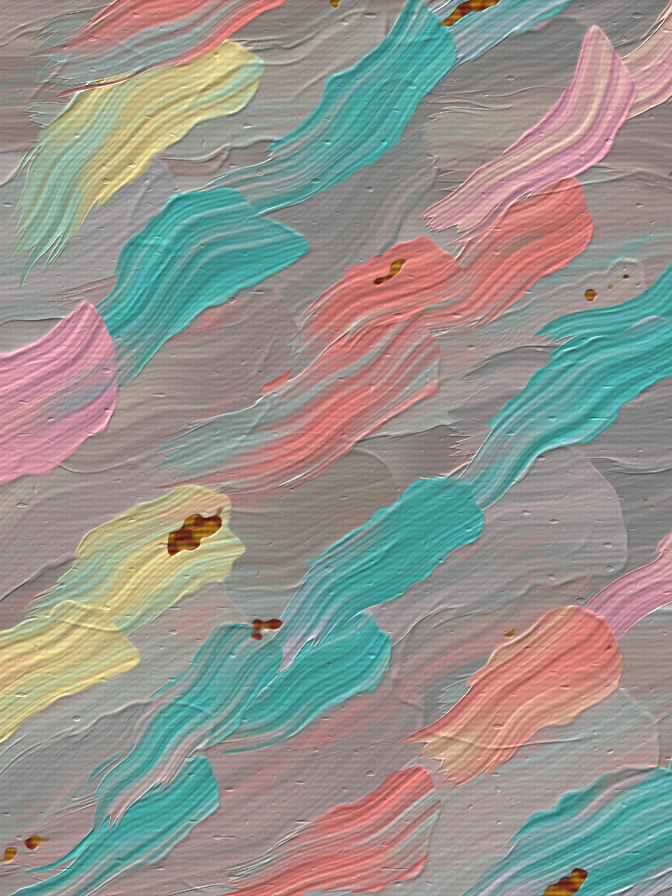
Write a WebGL 1 fragment shader that draws this texture.

```glsl
precision highp float;
// Thick diagonal palette-knife strokes of pastel oil paint on a grey, woven canvas.

uniform vec2 u_resolution;

#define STROKES 50
#define FIRST_ACCENT 26.0
#define EDGE 0.0016
#define BRISTLES 75.0
#define RELIEF 0.62
#define LIGHT_STEP 0.0022
#define WEAVE 105.0

const vec3 GREY = vec3(0.50, 0.46, 0.45);
const vec3 PALE = vec3(0.66, 0.64, 0.63);
const vec3 TEAL = vec3(0.27, 0.64, 0.63);
const vec3 PINK = vec3(0.82, 0.57, 0.65);
const vec3 CORAL = vec3(0.82, 0.47, 0.45);
const vec3 CREAM = vec3(0.82, 0.75, 0.52);
const vec3 OCHRE = vec3(0.60, 0.40, 0.10);
const vec3 RUST = vec3(0.42, 0.16, 0.11);

float hash(float n) {
  return fract(sin(n * 127.1 + 3.7) * 43758.5);
}

vec2 gradientAt(vec2 cell) {
  float a = 6.2832 * hash(dot(cell, vec2(1.0, 2.453)));
  return vec2(cos(a), sin(a));
}

// Gradient noise, roughly -0.7 to 0.7
float noise(vec2 p) {
  vec2 i = floor(p), f = p - i;
  vec2 u = f * f * f * (f * (f * 6.0 - 15.0) + 10.0);
  vec2 r = vec2(1.0, 0.0);
  float low = mix(dot(gradientAt(i), f), dot(gradientAt(i + r), f - r), u.x);
  float high = mix(dot(gradientAt(i + r.yx), f - r.yx), dot(gradientAt(i + 1.0), f - 1.0), u.x);
  return mix(low, high, u.y);
}

vec3 pigment(float pick) {
  if (pick < 0.40) return TEAL;
  if (pick < 0.61) return PINK;
  if (pick < 0.81) return CORAL;
  return CREAM;
}

float roundBox(vec2 q, vec2 size, float r) {
  vec2 e = abs(q) - size + r;
  return length(max(e, 0.0)) + min(max(e.x, e.y), 0.0) - r;
}

// One stroke: rounded thick head, streaked body, ragged dry tail
void addStroke(vec2 p, float id, inout vec3 colour, inout float height) {
  float accent = step(FIRST_ACCENT, id);
  vec2 centre = fract(id * vec2(0.7549, 0.5698) + 0.3) * vec2(1.16, 1.46) - 0.07;
  float angle = mix(0.08, 0.42, accent) + 0.48 * hash(id);
  vec2 size = mix(vec2(0.29, 0.11), vec2(0.21, 0.068), accent);
  size *= 0.7 + 0.6 * vec2(hash(id + 50.0), hash(id + 90.0));
  vec2 q = p - centre;
  if (length(q) > size.x + size.y + 0.06) return;

  float c = cos(angle), s = sin(angle);
  q = vec2(c * q.x + s * q.y, c * q.y - s * q.x);
  vec2 seed = vec2(id * 7.3, id * 3.1);
  q.y += 0.5 * (hash(id + 20.0) - 0.5) * q.x * q.x / size.x;
  q += 0.035 * vec2(noise(q * 8.0 + seed), noise(q * 7.0 - seed));

  float tail = smoothstep(0.3, -1.0, q.x / size.x);
  float bristle = noise(vec2(q.x * 3.5, q.y * BRISTLES) + seed)
    + 0.6 * noise(vec2(q.x * 6.0, q.y * BRISTLES * 2.3) - seed);
  float d = roundBox(q * vec2(1.0, 1.0 + 0.45 * tail), size, size.y * 0.75);
  d += 0.014 * noise(q * 24.0 + seed) + tail * (0.012 + 0.05 * bristle);
  float cover = smoothstep(EDGE, -EDGE, d);

  // Two pigments dragged together along the stroke
  float pick = fract(id * 0.618);
  float drag = noise(vec2(q.x * 3.0, q.y * 17.0) + seed);
  float blend = smoothstep(-0.3, 0.6, 0.5 * bristle + drag + 0.5 * tail - 0.1);
  vec3 dull = mix(GREY, PALE, hash(id + 30.0));
  vec3 body = mix(mix(dull, pigment(pick), 0.10), pigment(pick), accent);
  vec3 mixed = mix(PALE, pigment(fract(pick + 0.37)), mix(0.3, 0.55, accent));
  vec3 paint = mix(body, mixed, blend * mix(0.55, 0.75, accent));
  paint *= 1.0 + mix(0.07, 0.22, accent) * bristle;
  colour = mix(colour, paint, cover);

  // Raised body with grooves, and a ridge squeezed out at the rim
  float rimPos = (d + 0.003) / 0.0048;
  float rim = exp(-rimPos * rimPos) * (0.5 + noise(q * 14.0 - seed)) * (1.0 - 0.6 * tail);
  float body3d = 0.25 * height + 0.25 + mix(0.16, 0.55, accent) * bristle;
  height = mix(height, body3d, cover) + rim;
}

// Paint colour in rgb, relief height in a
vec4 surface(vec2 p) {
  float cloud = noise(p * 4.0) + 0.5 * noise(p * vec2(9.0, 17.0));
  vec3 colour = mix(GREY, PALE, smoothstep(-0.5, 0.5, cloud));
  float height = 0.0;
  for (int i = 0; i < STROKES; i++) addStroke(p, float(i), colour, height);

  // Thin smears tint the grey, stray creases cross it
  vec2 slant = vec2(p.x * 0.85 + p.y * 0.5, p.y * 0.85 - p.x * 0.5);
  float smear = noise(slant * vec2(4.0, 13.0) + 5.0) + 0.3 * noise(slant * vec2(9.0, 90.0));
  colour = mix(colour, mix(CORAL, TEAL, smoothstep(0.3, 1.2, p.y + cloud)), 0.45 * smoothstep(0.12, 0.6, smear));
  float crease = noise(slant * vec2(3.0, 7.0) + 0.3 * cloud + 21.0) / 0.022;
  height += 0.55 * exp(-crease * crease) * smoothstep(-0.1, 0.3, noise(p * 6.0 + 40.0));

  // Gaps down to the underpaint, then pits, weave and grain
  float gap = smoothstep(0.50, 0.53, noise(slant * vec2(5.0, 11.0) + 63.0) + 0.12 * noise(p * 45.0));
  colour = mix(colour, mix(RUST, OCHRE, smoothstep(-0.2, 0.2, noise(p * 40.0))), gap);
  height -= 0.5 * gap + 0.6 * smoothstep(0.42, 0.58, noise(p * vec2(48.0, 85.0)));
  vec2 thread = sin(6.2832 * WEAVE * p + 1.5 * noise(p * 20.0));
  height += (0.05 + 0.2 * gap) * (thread.y + 0.5 * thread.x) + 0.10 * noise(p * 190.0);
  return vec4(colour, height);
}

void main() {
  vec2 p = gl_FragCoord.xy / u_resolution.x;
  vec4 here = surface(p);
  vec4 lightward = surface(p + LIGHT_STEP * vec2(-0.35, 0.94));
  float shade = clamp(RELIEF * (here.a - lightward.a), -0.48, 0.5);
  vec3 colour = here.rgb * (1.0 + shade) + 0.35 * max(shade, 0.0) * max(shade, 0.0);
  gl_FragColor = vec4(colour, 1.0);
}
```
